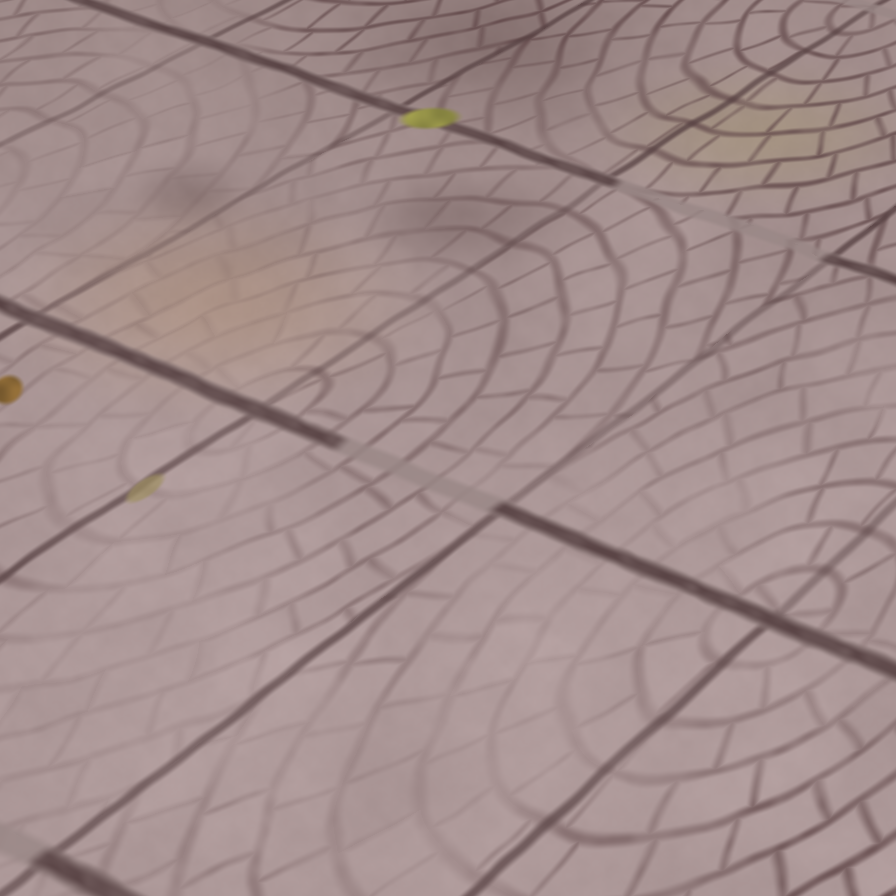
Reproduce this texture procedurally as a WebGL 1 fragment shader.

```glsl
precision highp float;
// Worn pink paving slabs seen at an angle, stamped with rings of cobbles.
// A projective map turns the canvas into slab units; joints, rings and
// cobbles are distances there, then stains, grain and leaves are added.

uniform vec2 u_resolution;

const vec3 STONE_NEAR = vec3(0.685, 0.605, 0.605);
const vec3 STONE_FAR = vec3(0.625, 0.545, 0.54);
const vec3 GROOVE = vec3(0.39, 0.29, 0.295);
const vec3 JOINT = vec3(0.34, 0.255, 0.26);
const vec3 MORTAR = vec3(0.60, 0.53, 0.525);
const float RINGS = 7.0; // rings per slab width

float hash(vec2 p) {
  return fract(sin(dot(p, vec2(127.1, 311.7))) * 43758.545);
}

float noise(vec2 p) {
  vec2 i = floor(p), f = fract(p);
  f = f * f * (3.0 - 2.0 * f);
  return mix(mix(hash(i), hash(i + vec2(1, 0)), f.x),
             mix(hash(i + vec2(0, 1)), hash(i + vec2(1, 1)), f.x), f.y);
}

float fbm(vec2 p) {
  float sum = 0.0, gain = 0.5;
  for (int i = 0; i < 4; i++) {
    sum += gain * noise(p);
    p = p * 2.03 + 17.3;
    gain *= 0.5;
  }
  return sum / 0.9375;
}

// Soft line of the given half width around distance zero
float line(float dist, float halfWidth, float blur) {
  return 1.0 - smoothstep(halfWidth - blur, halfWidth + blur, abs(dist));
}

// Distance to the nearest whole number
float gridDist(float x) {
  return abs(fract(x + 0.5) - 0.5);
}

// Soft blob: 1 at the centre, 0 outside the radii
float blob(vec2 p, vec2 center, vec2 radii) {
  return 1.0 - smoothstep(0.0, 1.0, length((p - center) / radii));
}

// Canvas to slab units, by inverting a homography given by its columns
vec2 toSlab(vec2 uv) {
  vec3 across = vec3(0.2156, 0.0757, -0.0368);
  vec3 along = vec3(-0.4285, 0.193, -0.136);
  vec3 origin = vec3(0.6771, 0.2018, 1.0);
  vec3 p = vec3(uv.x, 1.0 - uv.y, 1.0);
  return vec2(dot(p, cross(along, origin)), dot(p, cross(origin, across)))
         / dot(p, cross(across, along));
}

// Cobbles in rings; x: groove coverage, y: random tone of the cobble
vec2 cobbles(vec2 slab) {
  vec2 q = slab + 0.035 * (vec2(noise(slab * 6.0), noise(slab * 6.0 + 40.0)) - 0.5);
  vec2 local = mod(q + vec2(1.0, 0.0), 2.0) - 1.0;
  vec2 home = floor((q + vec2(1.0, 0.0)) * 0.5);
  float radius = length(local) * RINGS;
  float ring = floor(radius);
  float count = max(3.0, floor(5.0 * (ring + 0.5)));
  float turn = (atan(local.y, local.x) / 6.28318 + 0.5) * count
             + hash(vec2(ring, 3.0) + home);
  float spacing = 6.28318 * max(radius, 0.3) / (RINGS * count);
  float arc = line(gridDist(radius) / RINGS, 0.012, 0.011);
  float spoke = line(gridDist(turn) * spacing, 0.009, 0.010);
  float tone = hash(vec2(mod(floor(turn), count), ring) + home * 13.0);
  return vec2(max(arc, spoke * 0.85), tone);
}

// Leaf: tilted ellipse with a soft edge
float leaf(vec2 uv, vec2 center, vec2 radii, float tilt) {
  float c = cos(tilt), s = sin(tilt);
  vec2 p = mat2(c, -s, s, c) * (uv - center);
  return 1.0 - smoothstep(0.7, 1.15, length(p / radii));
}

void main() {
  vec2 uv = gl_FragCoord.xy / u_resolution;
  vec2 slab = toSlab(uv + 0.004 * (vec2(noise(uv * 25.0), noise(uv * 25.0 + 9.0)) - 0.5));
  float wear = fbm(uv * 5.0 + 3.0);
  float crumble = noise(uv * 70.0);

  // Stone with stains and fine grain
  vec3 color = mix(STONE_NEAR, STONE_FAR, smoothstep(0.35, 1.05, uv.y));
  color += 0.06 * (fbm(uv * 7.0) - 0.5) + 0.025 * (fbm(uv * 60.0) - 0.5);
  color -= 0.08 * blob(uv, vec2(0.55, 0.95), vec2(0.24, 0.13));
  color -= 0.09 * blob(uv, vec2(0.51, 0.755), vec2(0.14, 0.07));
  color -= 0.08 * blob(uv, vec2(0.21, 0.785), vec2(0.08, 0.05));
  color += vec3(0.02, 0.0, -0.045) * blob(uv, vec2(0.24, 0.66), vec2(0.28, 0.15));
  color += vec3(0.0, 0.01, -0.05) * blob(uv, vec2(0.85, 0.85), vec2(0.22, 0.1));

  // Stamped rings, dirtier toward the right corners and the top
  vec2 stamp = cobbles(slab);
  float corner = smoothstep(0.55, 0.95, uv.x) * smoothstep(0.12, 0.45, abs(uv.y - 0.47));
  float top = smoothstep(0.9, 0.98, uv.y) * smoothstep(0.25, 0.33, uv.x);
  float dirt = 0.12 + 0.36 * smoothstep(0.3, 0.75, wear) + 0.42 * max(corner, top);
  color += 0.018 * (stamp.y - 0.5);
  color = mix(color, GROOVE, stamp.x * dirt * (0.75 + 0.4 * crumble));

  // Narrow joints, fainter in the middle row
  float middleRow = step(0.0, slab.y) * step(slab.y, 1.0);
  float narrow = line(gridDist(slab.x), 0.016, 0.013);
  float narrowDirt = mix(0.72, 0.4, middleRow) * (0.65 + 0.6 * wear);
  color = mix(color, JOINT, narrow * narrowDirt);

  // Wide joints, filled with pale mortar along one column
  float start = 0.05 + 0.3 * slab.y;
  float filled = smoothstep(start - 0.03, start + 0.03, slab.x)
               * (1.0 - smoothstep(0.95, 1.0, slab.x));
  float wide = line(gridDist(slab.y), 0.022, 0.010);
  float core = line(gridDist(slab.y) + 0.006 * crumble, 0.020, 0.012);
  color = mix(color, MORTAR, 0.8 * wide);
  color = mix(color, JOINT, core * (1.0 - filled) * (0.68 + 0.3 * crumble));

  // Fallen leaves
  float shade = 0.85 + 0.3 * noise(uv * 55.0);
  color = mix(color, vec3(0.56, 0.55, 0.27) * shade, leaf(uv, vec2(0.48, 0.868), vec2(0.034, 0.012), 0.06));
  color = mix(color, vec3(0.52, 0.39, 0.2) * shade, leaf(uv, vec2(0.008, 0.565), vec2(0.019, 0.016), 0.5));
  color = mix(color, vec3(0.62, 0.56, 0.38), 0.7 * leaf(uv, vec2(0.162, 0.455), vec2(0.026, 0.01), 0.6));

  gl_FragColor = vec4(color, 1.0);
}
```
